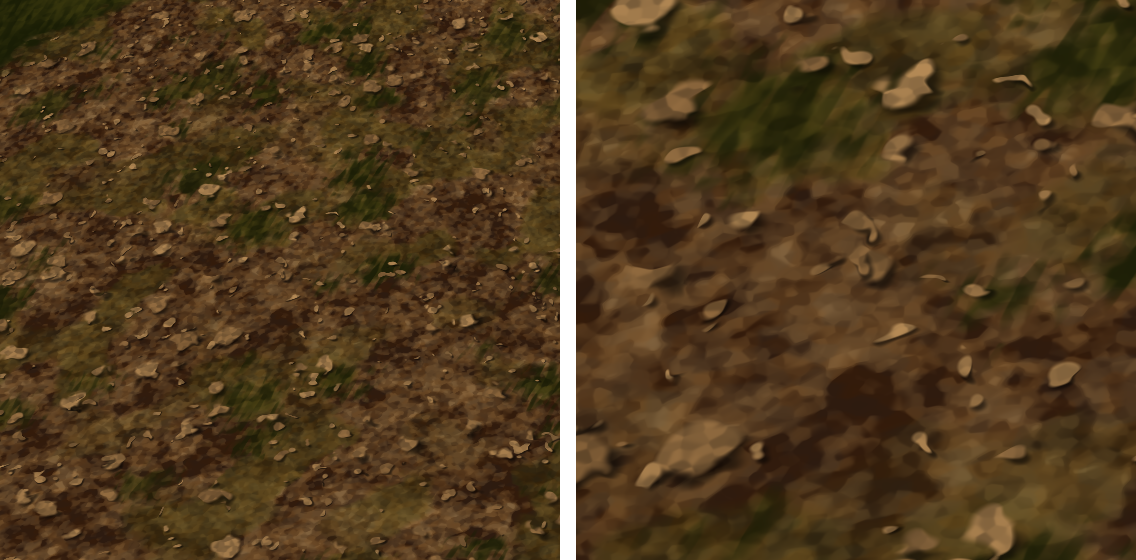
Left: the whole. Right: its middle third, enlarged.
Write a WebGL 1 fragment shader that draws this texture.

```glsl
precision highp float;
// Sloping brown earth with pale leaf chips, grass tufts and a grassy far corner.
uniform vec2 u_resolution;

const vec3 SOIL_DARK = vec3(0.19, 0.105, 0.05);
const vec3 SOIL_MID = vec3(0.31, 0.205, 0.11);
const vec3 SOIL_LIGHT = vec3(0.40, 0.28, 0.155);
const vec3 SOIL_PALE = vec3(0.51, 0.38, 0.23);
const vec3 CHIP_PALE = vec3(0.66, 0.51, 0.32);
const vec3 OLIVE = vec3(0.28, 0.23, 0.075);
const vec3 GRASS_DARK = vec3(0.10, 0.115, 0.02);
const vec3 GRASS_LIGHT = vec3(0.235, 0.225, 0.055);

vec3 hash3(vec2 cell) {
  vec3 q = vec3(dot(cell, vec2(127.1, 311.7)),
                dot(cell, vec2(269.5, 183.3)),
                dot(cell, vec2(419.2, 371.9)));
  return fract(sin(q) * 43758.547);
}

// Cellular noise with blended borders, from 0 to 1.
float clumps(vec2 p, float sharpness) {
  vec2 base = floor(p);
  float total = 0.0, weights = 0.0;
  for (int y = -1; y <= 1; y++) {
    for (int x = -1; x <= 1; x++) {
      vec2 cell = base + vec2(x, y);
      vec3 h = hash3(cell);
      vec2 offset = cell + h.xy - p;
      float weight = exp(-sharpness * dot(offset, offset));
      total += h.z * weight;
      weights += weight;
    }
  }
  return total / weights;
}

// Scattered blobs: x is the nearest signed distance, y is that blob's random id.
vec2 scatter(vec2 p, float presence, float minRadius, float maxRadius) {
  vec2 base = floor(p);
  vec2 nearest = vec2(1.0, 0.0);
  for (int y = -1; y <= 1; y++) {
    for (int x = -1; x <= 1; x++) {
      vec2 cell = base + vec2(x, y);
      vec3 h = hash3(cell);
      float radius = mix(minRadius, maxRadius, fract(h.z * 37.0));
      float d = length(cell + 0.15 + 0.7 * h.xy - p) - radius;
      if (h.z < presence && d < nearest.x) nearest = vec2(d, fract(h.z * 91.0));
    }
  }
  return nearest;
}

vec2 wobble(vec2 p, float scale) {
  return vec2(clumps(p * scale, 8.0), clumps(p * scale + 41.3, 8.0)) - 0.5;
}

// Ground plane: nearer and larger at the bottom, tilted and flattened.
vec2 groundPlane(vec2 uv) {
  float size = 1.35 - 0.6 * uv.y;
  vec2 g = vec2((uv.x - 0.5) / size, -log(size) / 0.6);
  float tilt = 0.26;
  float c = cos(tilt), s = sin(tilt);
  return vec2(c * g.x + s * g.y, 1.8 * (c * g.y - s * g.x)) + 7.0;
}

vec3 soilColor(float tone) {
  vec3 color = mix(SOIL_DARK, SOIL_MID, smoothstep(0.08, 0.42, tone));
  color = mix(color, SOIL_LIGHT, smoothstep(0.42, 0.68, tone));
  return mix(color, SOIL_PALE, smoothstep(0.70, 1.0, tone));
}

// Lays chips and the dark gaps below them over a colour.
vec3 addChips(vec3 color, vec2 p, float presence, float grain) {
  vec2 chip = scatter(p, presence, 0.10, 0.33);
  float shadow = scatter(p + vec2(-0.08, 0.17), presence, 0.10, 0.33).x;
  color *= 1.0 - 0.5 * smoothstep(0.08, -0.10, shadow);
  vec3 face = mix(SOIL_LIGHT, CHIP_PALE, 0.25 + 0.6 * chip.y) * (0.78 + 0.4 * grain);
  return mix(color, face, smoothstep(0.06, -0.05, chip.x));
}

void main() {
  vec2 uv = gl_FragCoord.xy / u_resolution.xy;
  vec2 ground = groundPlane(uv);
  vec2 rough = wobble(ground, 42.0);
  vec2 warped = ground + 0.022 * rough;

  // Soil clods in four sizes.
  float broad = clumps(ground * 8.0, 5.0);
  float fine = clumps(ground * 62.0 + 5.0, 9.0);
  float grain = clumps(ground * vec2(125.0, 100.0), 8.0);
  float tone = 0.14 * broad + 0.34 * clumps(warped * 25.0, 11.0) + 0.30 * fine + 0.22 * grain;
  vec3 color = soilColor(0.47 + 1.65 * (tone - 0.5));

  // Mossy tint and small shifts of hue.
  float moss = smoothstep(0.42, 0.75, clumps(warped * 10.0 + 23.0, 7.0));
  color = mix(color, OLIVE * (0.55 + 0.9 * tone), 0.6 * moss);
  color += vec3(0.03, 0.0, -0.025) * (clumps(ground * 75.0 + 61.0, 8.0) - 0.5);

  // Grass tufts with leaning blades.
  vec2 lean = vec2(uv.x - 0.6 * uv.y, uv.y);
  float blades = clumps(lean * vec2(130.0, 45.0), 7.0);
  float grassTone = 0.55 * blades + 0.45 * fine;
  vec3 grass = mix(GRASS_DARK, GRASS_LIGHT, smoothstep(0.2, 0.85, grassTone));
  vec2 tuft = scatter((ground + 0.04 * rough) * 6.5 + 3.0, 0.58, 0.10, 0.40);
  float tuftCover = smoothstep(0.14, -0.20, tuft.x + 0.28 * (blades - 0.5));
  color = mix(color, grass, tuftCover * (0.65 + 0.3 * tuft.y));

  // Large and small pale chips.
  color = addChips(color, warped * vec2(17.0, 14.0), 0.26, grain);
  color = addChips(color, warped * vec2(36.0, 30.0) + 11.0, 0.18, grain);

  // Grassy corner beyond the earth.
  float beyond = dot(uv - vec2(0.0, 0.85), vec2(-0.514, 0.857));
  float corner = smoothstep(-0.015, 0.025, beyond + 0.05 * (broad - 0.5) + 0.025 * rough.x);
  float meadowTone = 0.5 * broad + 0.3 * blades + 0.2 * fine;
  vec3 meadow = mix(GRASS_DARK, GRASS_LIGHT, smoothstep(0.2, 0.9, meadowTone));
  color = mix(color, meadow, corner);

  gl_FragColor = vec4(color, 1.0);
}
```
